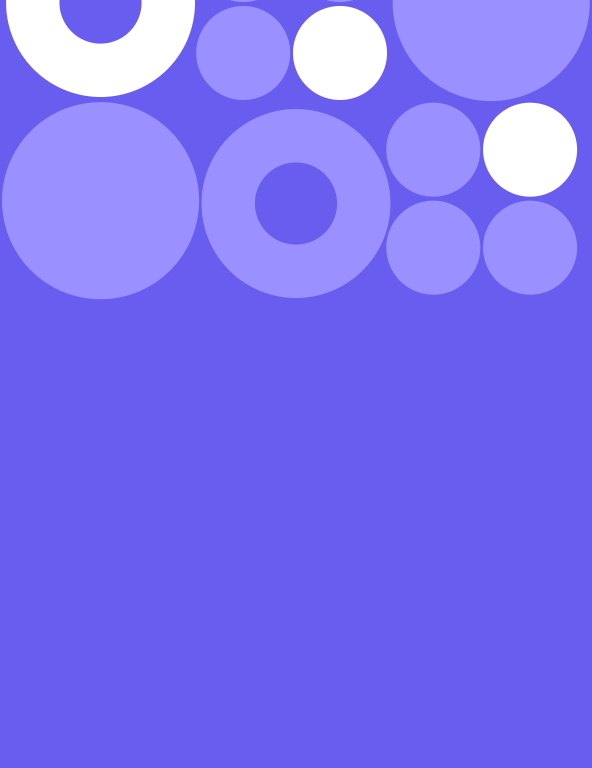
This background is drawn by a Shadertoy shader. Its source:

```glsl
const vec3 INDIGO = vec3(0.412, 0.365, 0.937);
const vec3 LILAC = vec3(0.602, 0.563, 1.0);
const vec3 WHITE = vec3(1.0);

float disc(vec2 p, float radius) {
    return length(p) - radius;
}

float ring(vec2 p) {
    return max(disc(p, 0.1230), -disc(p, 0.0535));
}

// Blends ink over the base with a one-pixel soft edge
vec3 paint(vec3 base, vec3 ink, float dist) {
    return mix(base, ink, clamp(0.5 - dist * iResolution.y, 0.0, 1.0));
}

// Two by two block of small dots, one of them white
vec3 dotBlock(vec3 base, vec2 p, int whiteDot) {
    for (int i = 0; i < 4; i++) {
        vec2 center = vec2(i % 2, i / 2) * vec2(0.1260, 0.1276);
        vec3 ink = i == whiteDot ? WHITE : LILAC;
        base = paint(base, ink, disc(p - center, 0.0612));
    }
    return base;
}

void mainImage(out vec4 fragColor, in vec2 fragCoord) {
    // Units of canvas height, measured down from the top left
    vec2 p = vec2(fragCoord.x, iResolution.y - fragCoord.y) / iResolution.y;
    vec3 color = INDIGO;

    // Top row
    color = paint(color, WHITE, ring(p - vec2(0.1309, 0.0033)));
    color = dotBlock(color, p - vec2(0.3167, -0.0586), 3);
    color = paint(color, LILAC, disc(p - vec2(0.6396, 0.0033), 0.1283));

    // Second row
    color = paint(color, LILAC, disc(p - vec2(0.1309, 0.2613), 0.1283));
    color = paint(color, LILAC, ring(p - vec2(0.3854, 0.2650)));
    color = dotBlock(color, p - vec2(0.5642, 0.1949), 1);

    fragColor = vec4(color, 1.0);
}
```
